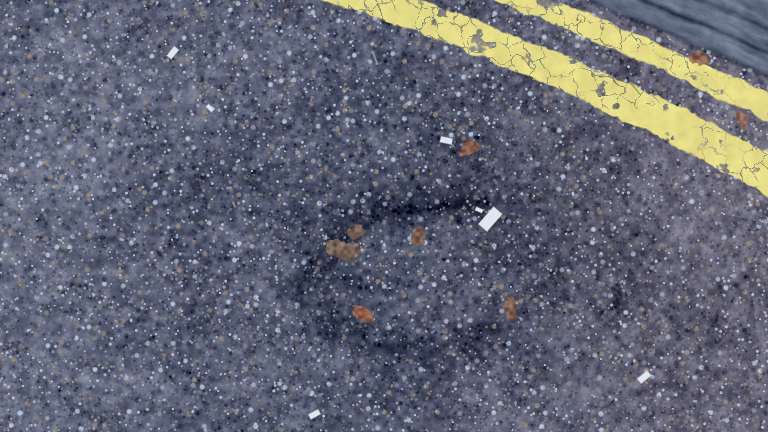
Reproduce this texture procedurally as a Shadertoy shader.

```glsl
float hash(vec2 p) {
    return fract(sin(dot(p, vec2(127.1, 311.7))) * 43758.5453);
}

float noise(vec2 p) {
    vec2 i = floor(p), f = fract(p);
    f = f * f * (3.0 - 2.0 * f);
    return mix(mix(hash(i), hash(i + vec2(1, 0)), f.x),
               mix(hash(i + vec2(0, 1)), hash(i + vec2(1, 1)), f.x), f.y);
}

float fbm(vec2 p) {
    float sum = 0.0, amp = 0.5;
    for (int i = 0; i < 4; i++) {
        sum += amp * noise(p);
        p = mat2(1.6, 1.2, -1.2, 1.6) * p + 7.3;
        amp *= 0.5;
    }
    return sum / 0.9375;
}

// Nearest distance, second distance, random value of the nearest cell
vec3 cells(vec2 p) {
    vec2 base = floor(p);
    vec3 best = vec3(9.0, 9.0, 0.0);
    for (int y = -1; y <= 1; y++)
    for (int x = -1; x <= 1; x++) {
        vec2 id = base + vec2(x, y);
        float d = length(id + 0.15 + 0.7 * vec2(hash(id), hash(id + 41.7)) - p);
        if (d < best.x) best = vec3(d, best.x, hash(id + 83.1));
        else best.y = min(best.y, d);
    }
    return best;
}

mat2 turn(float a) {
    return mat2(cos(a), sin(a), -sin(a), cos(a));
}

float boxMask(vec2 p, vec2 halfSize) {
    vec2 d = abs(p) - halfSize;
    return 1.0 - smoothstep(-0.002, 0.002, max(d.x, d.y));
}

vec3 asphalt(vec2 p) {
    float grain = fbm(p * 65.0);
    float shade = 0.375 + 0.34 * (grain - 0.5) + 0.16 * (fbm(p * 9.0) - 0.5);
    shade += 0.035 * smoothstep(0.7, 0.0, p.x) + 0.03 * smoothstep(1.1, 1.7, p.x);
    // Sunken patch with a dark broken rim
    vec2 r = (p - vec2(0.99, 0.645)) / vec2(0.26, 0.165);
    float ring = length(r) + 0.4 * (fbm(p * 12.0) - 0.5);
    float rim = exp(-pow((ring - 1.0) / 0.22, 2.0)) * mix(1.0, 0.45, smoothstep(-0.2, 1.0, r.x));
    vec2 hollow = (p - vec2(1.0, 0.58)) / vec2(0.5, 0.38);
    shade -= 0.12 * rim + 0.065 * exp(-dot(hollow, hollow));
    vec2 slot = (p - vec2(0.98, 0.483 - 0.08 * (p.x - 0.98))) / vec2(0.14, 0.013);
    shade -= 0.11 * exp(-dot(slot, slot));
    vec3 col = shade + mix(vec3(-0.025, 0.0, 0.085), vec3(0.0, -0.005, 0.065), smoothstep(0.8, 1.7, p.x));
    // Aggregate at three sizes, the brightest stones being rare
    for (int i = 0; i < 3; i++) {
        float size = 52.0 + 34.0 * float(i);
        vec3 c = cells(turn(0.5 * float(i)) * p * size + 19.0 * float(i));
        float stone = 1.0 - smoothstep(0.16, 0.42, c.x);
        float bright = smoothstep(0.72, 1.0, c.z);
        vec3 tint = mix(vec3(0.72, 0.77, 0.85), vec3(0.58, 0.53, 0.49), step(0.6, fract(c.z * 37.0)));
        col = mix(col, tint, stone * bright * (1.0 - 0.35 * rim));
        col -= 0.13 * stone * smoothstep(0.25, 0.0, c.z);
    }
    return col;
}

// Paint band around a height, with ragged edges, cracks and worn spots
vec3 paintBand(vec3 col, vec2 p, float centre, float halfWidth) {
    float d = abs(p.y - centre) - halfWidth + 0.02 * (fbm(p * 32.0) - 0.5);
    vec3 c = cells(p * 24.0 + 1.4 * fbm(p * 30.0));
    float crack = (1.0 - smoothstep(0.02, 0.09, c.y - c.x)) * smoothstep(0.3, 0.55, noise(p * 14.0));
    float worn = smoothstep(0.69, 0.75, fbm(p * 28.0 + 5.0));
    vec3 paint = mix(vec3(0.85, 0.81, 0.5), vec3(0.95, 0.92, 0.57), fbm(p * 45.0));
    float cover = (1.0 - smoothstep(-0.003, 0.003, d)) * (1.0 - 0.6 * crack) * (1.0 - 0.75 * worn);
    return mix(col, paint, cover);
}

void mainImage(out vec4 fragColor, in vec2 fragCoord) {
    // Height units, measured downward from the top edge
    vec2 p = vec2(fragCoord.x, iResolution.y - fragCoord.y) / iResolution.y;
    vec3 col = asphalt(p);

    // Stone kerb with long joints
    float k = p.y - 0.42 * (p.x - 1.36) + 0.012 * (fbm(p * 20.0) - 0.5);
    float streak = fbm(vec2(p.x + 0.4 * p.y, k * 5.0) * 14.0);
    vec3 kerb = vec3(0.39, 0.43, 0.51) + 0.28 * (streak - 0.5) + 0.12 * (fbm(p * 60.0) - 0.5);
    kerb -= 0.16 * exp(-pow((k + 0.055) / 0.006, 2.0)) + 0.13 * exp(-pow((k + 0.11) / 0.007, 2.0));
    col = mix(col, kerb, 1.0 - smoothstep(-0.006, 0.006, k));
    col -= 0.13 * exp(-pow(k / 0.009, 2.0));

    // Double yellow lines
    float s = p.x - 0.926, t = p.x - 1.227;
    col = paintBand(col, p, 0.023 + s * (0.338 + 0.129 * s), 0.037 + 0.016 * s);
    col = paintBand(col, p, 0.007 + t * (0.39 + 0.09 * t), 0.026 + 0.012 * t);

    // Dead leaves: position, size, redness
    vec4 leaves[8] = vec4[8](
        vec4(0.795, 0.58, 0.037, 0.15), vec4(0.825, 0.535, 0.022, 0.2),
        vec4(0.965, 0.543, 0.026, 0.3), vec4(0.838, 0.729, 0.023, 0.9),
        vec4(1.088, 0.342, 0.024, 0.7), vec4(1.183, 0.713, 0.026, 0.4),
        vec4(1.715, 0.272, 0.024, 0.5), vec4(1.62, 0.136, 0.02, 0.5));
    for (int i = 0; i < 8; i++) {
        vec4 leaf = leaves[i];
        vec2 q = turn(float(i) * 0.9) * (p - leaf.xy) / leaf.z;
        float d = length(q * vec2(0.85, 1.25)) + 1.5 * (fbm(p * 50.0) - 0.5);
        vec3 brown = mix(vec3(0.46, 0.39, 0.33), vec3(0.62, 0.37, 0.27), leaf.w);
        col = mix(col, brown + 0.3 * (noise(p * 120.0) - 0.5), 0.85 * (1.0 - smoothstep(0.7, 0.9, d)));
    }

    // Pale scraps: position, half length, angle
    vec4 scraps[7] = vec4[7](
        vec4(1.135, 0.507, 0.027, -0.85), vec4(1.109, 0.486, 0.009, 0.4),
        vec4(1.033, 0.325, 0.014, 0.2), vec4(0.4, 0.122, 0.014, -0.9),
        vec4(1.491, 0.873, 0.015, -0.7), vec4(0.728, 0.959, 0.013, -0.5),
        vec4(0.486, 0.25, 0.009, 0.8));
    for (int i = 0; i < 7; i++) {
        vec4 scrap = scraps[i];
        vec2 q = turn(-scrap.w) * (p - scrap.xy);
        col = mix(col, vec3(0.88, 0.9, 0.94), boxMask(q, scrap.z * vec2(1.0, 0.5)));
    }

    // Thin twigs
    col = mix(col, vec3(0.68, 0.67, 0.66), 0.8 * boxMask(turn(-1.2) * (p - vec2(0.868, 0.134)), vec2(0.017, 0.002)));
    col = mix(col, vec3(0.5, 0.44, 0.38), 0.8 * boxMask(turn(-0.45) * (p - vec2(0.764, 0.4)), vec2(0.025, 0.002)));

    fragColor = vec4(clamp(col, 0.0, 1.0), 1.0);
}
```
